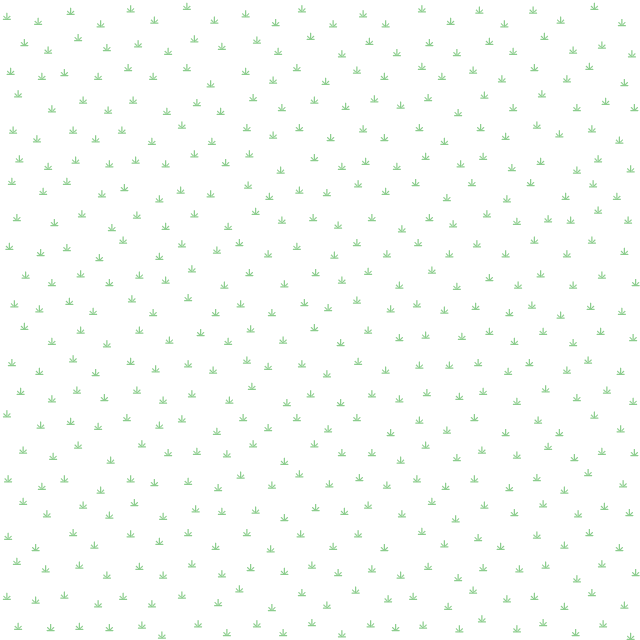
A Shadertoy shader for this pattern:

```glsl
const vec3 PAPER = vec3(1.0);
const vec3 GRASS = vec3(0.55, 0.805, 0.555);

const float UNITS = 512.0;                 // lattice units along the canvas height
const float ROWS = 22.0;                   // cells along the canvas height
const float CELL = UNITS / ROWS;           // cell size in lattice units

const vec2 HOME_EVEN = vec2(0.72, 0.59);   // x in even rows, y in even columns
const vec2 HOME_ODD = vec2(0.36, 0.26);    // x in odd rows, y in odd columns
const float JITTER = 0.16;                 // largest shift, in cells

// Tuft sizes in lattice units, measured from its centre
const float GROUND_Y = -2.0;
const float GROUND_HALF = 2.7;
const float STEM_TOP = 2.8;
const vec2 BLADE_TIP = vec2(2.4, 0.4);
const float STEM_RADIUS = 0.5;
const float BLADE_RADIUS = 0.45;

vec2 hash22(vec2 p) {
    vec3 q = fract(p.xyx * vec3(0.1031, 0.1030, 0.0973));
    q += dot(q, q.yzx + 33.33);
    return fract((q.xx + q.yz) * q.zy);
}

float segmentDistance(vec2 p, vec2 a, vec2 b) {
    vec2 ab = b - a;
    return length(p - a - ab * clamp(dot(p - a, ab) / dot(ab, ab), 0.0, 1.0));
}

// Ground line, upright stem and two mirrored side blades
float tuftDistance(vec2 p) {
    vec2 root = vec2(0.0, GROUND_Y);
    p.x = abs(p.x);
    float ground = segmentDistance(p, root, vec2(GROUND_HALF, GROUND_Y));
    float stem = segmentDistance(p, root, vec2(0.0, STEM_TOP));
    float blade = segmentDistance(p, root, BLADE_TIP);
    return min(min(ground, stem) - STEM_RADIUS, blade - BLADE_RADIUS);
}

// Staggered, jittered centre, snapped to the lattice so all tufts look alike
vec2 tuftCentre(vec2 cell) {
    vec2 odd = mod(cell.yx, 2.0);
    vec2 home = mix(HOME_EVEN, HOME_ODD, odd);
    vec2 shift = JITTER * (2.0 * hash22(cell + 7.0) - 1.0);
    return floor((cell + home + shift) * CELL) + 0.5;
}

void mainImage(out vec4 fragColor, in vec2 fragCoord) {
    float pixel = UNITS / iResolution.y;
    vec2 p = fragCoord * pixel;
    vec2 baseCell = floor(p / CELL);

    // Nearest tuft among the neighbouring cells
    float d = CELL;
    for (int j = -1; j <= 1; j++) {
        for (int i = -1; i <= 1; i++) {
            vec2 cell = baseCell + vec2(i, j);
            if (cell.x < 0.0 || cell.y >= ROWS) continue;
            d = min(d, tuftDistance(p - tuftCentre(cell)));
        }
    }

    float coverage = clamp(0.5 - d / pixel, 0.0, 1.0);
    fragColor = vec4(mix(PAPER, GRASS, coverage), 1.0);
}
```
